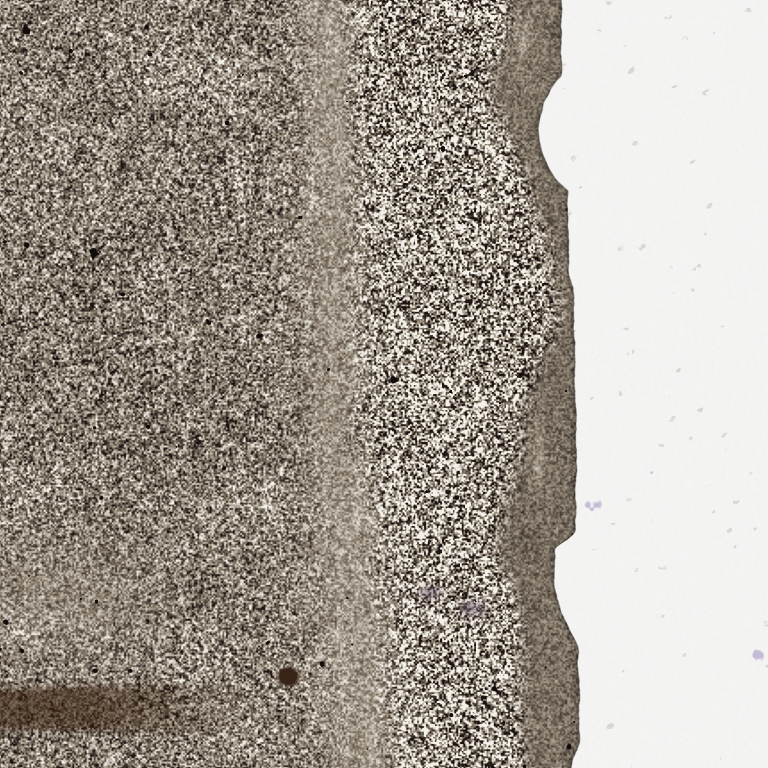
Write a Shadertoy shader that draws this texture.

```glsl
// Grainy stone-like slab with a chipped right rim on a pale ground.
// Soft fields set the brightness and contrast of fine value noise;
// hashed cells scatter pits over the slab and flecks over the ground.

float hash(vec2 p) {
    vec3 q = fract(vec3(p.xyx) * 0.1031);
    q += dot(q, q.yzx + 33.33);
    return fract((q.x + q.y) * q.z);
}

float noise(vec2 p) {
    vec2 i = floor(p), f = fract(p);
    f = f * f * (3.0 - 2.0 * f);
    return mix(mix(hash(i), hash(i + vec2(1, 0)), f.x),
               mix(hash(i + vec2(0, 1)), hash(i + vec2(1, 1)), f.x), f.y);
}

float fbm(vec2 p) {
    float sum = 0.0, amp = 0.5;
    for (int i = 0; i < 4; i++) {
        sum += amp * noise(p);
        p = p * 2.03 + 17.0;
        amp *= 0.5;
    }
    return sum / 0.9375;
}

// Soft elliptical spot
float blob(vec2 p, vec2 center, vec2 radius) {
    vec2 d = (p - center) / radius;
    return exp(-dot(d, d));
}

// One ragged dot in some cells of a grid
float specks(vec2 p, float cells, float density, float size) {
    vec2 q = p * cells, id = floor(q);
    vec2 center = 0.25 + 0.5 * vec2(hash(id + 3.1), hash(id + 8.7));
    float radius = size * (0.5 + hash(id + 5.3));
    float d = length(fract(q) - center) + radius * 1.4 * (noise(p * 190.0) - 0.5);
    return step(hash(id), density) * (1.0 - smoothstep(radius * 0.6, radius * 1.1, d));
}

// Signed distance to the rim, positive inside the slab; y runs downward
float slab(vec2 p) {
    float y = p.y;
    float rim = 0.730 + 0.010 * smoothstep(0.07, 0.25, y)
              + 0.007 * smoothstep(0.35, 0.39, y) + 0.003 * smoothstep(0.4, 0.6, y)
              + 0.005 * smoothstep(0.8, 0.9, y) - 0.010 * smoothstep(0.96, 1.0, y);
    rim -= 0.028 * smoothstep(0.69, 0.72, y) * (1.0 - smoothstep(0.765, 0.85, y));
    rim += 0.006 * (fbm(vec2(y * 45.0, 2.0)) - 0.5);
    float bite = length(p - vec2(0.804, 0.17)) - 0.102;
    return min(rim - p.x, bite + 0.002 * (noise(p * 90.0) - 0.5));
}

// Dark brown through warm grey to near white
vec3 stoneRamp(float v) {
    vec3 low = mix(vec3(0.11, 0.08, 0.075), vec3(0.55, 0.505, 0.44), clamp(v * 2.0, 0.0, 1.0));
    return mix(low, vec3(0.95, 0.94, 0.91), clamp(v * 2.0 - 1.0, 0.0, 1.0));
}

vec3 stone(vec2 p, float inside) {
    float cloud = fbm(p * 9.0) - 0.5;
    float wobble = 0.035 * cloud;

    // Vertical zones: pale seam, coarse speckled belt, smooth margin
    float seamX = 0.425 + 0.055 * p.y * p.y + wobble;
    float seam = blob(p, vec2(seamX, p.y), vec2(0.035 + 0.025 * p.y, 1.0));
    float beltEnd = 0.655 + 0.055 * blob(p, vec2(p.x, 0.38), vec2(1.0, 0.14))
                  - 0.035 * blob(p, vec2(p.x, 0.12), vec2(1.0, 0.06))
                  - 0.025 * blob(p, vec2(p.x, 0.71), vec2(1.0, 0.07)) + 0.02 * p.y + wobble;
    float belt = smoothstep(seamX + 0.005, seamX + 0.07, p.x);
    float margin = smoothstep(beltEnd - 0.015, beltEnd + 0.025, p.x);
    belt *= 1.0 - margin;

    // Bleached patches and lens-shaped scars
    float bleach = blob(p, vec2(0.21, 0.09), vec2(0.05, 0.04))
                 + blob(p, vec2(0.29, 0.11), vec2(0.03, 0.03))
                 + blob(p, vec2(0.20, 0.36), vec2(0.025, 0.02))
                 + blob(p, vec2(0.31, 0.22), vec2(0.014, 0.04))
                 + blob(p, vec2(0.04, 0.64), vec2(0.05, 0.035))
                 + blob(p, vec2(0.34, 0.65), vec2(0.03, 0.025))
                 + blob(p, vec2(0.27, 0.85), vec2(0.04, 0.04))
                 + blob(p, vec2(0.03, 0.82), vec2(0.035, 0.03));
    float scar = blob(p, vec2(0.68, 0.05), vec2(0.010, 0.03))
               + blob(p, vec2(0.642 + 0.4 * (p.y - 0.195), 0.195), vec2(0.009, 0.04))
               + blob(p, vec2(0.70, 0.595), vec2(0.009, 0.045));
    float smoothBed = blob(p, vec2(0.07, 0.78), vec2(0.15, 0.08));

    // Grain brightness and contrast follow the zones
    float tone = 0.475 + 0.13 * seam + 0.10 * belt - 0.055 * margin
               + 0.11 * bleach + 0.17 * scar + 0.05 * smoothBed + 0.13 * cloud;
    tone += 0.10 * (noise(vec2(p.x * 95.0, p.y * 5.0)) - 0.5) * (0.3 + seam);
    float contrast = 1.15 + 0.8 * belt - 0.55 * seam - 0.65 * margin
                   + 0.15 * bleach - 0.45 * smoothBed;
    float grain = 0.75 * noise(p * 430.0) + 0.45 * noise(p * 270.0 + 40.0) - 0.6;
    vec3 color = stoneRamp(tone + grain * max(contrast, 0.3));

    // Brown streak and rusty blot
    float streak = smoothstep(0.885, 0.905, p.y + 0.5 * wobble)
                 * (1.0 - smoothstep(0.94, 0.962, p.y)) * (1.0 - smoothstep(0.08, 0.36, p.x));
    color = mix(color, vec3(0.29, 0.21, 0.15) + 0.22 * grain, 0.8 * streak);
    float blot = blob(p, vec2(0.375, 0.881), vec2(0.012, 0.011));
    color = mix(color, vec3(0.22, 0.14, 0.09), smoothstep(0.25, 0.6, blot + 0.5 * cloud));

    // Lilac stains, pits and the dark outline of the rim
    float lilac = blob(p, vec2(0.56, 0.772), vec2(0.014, 0.009))
                + blob(p, vec2(0.615, 0.792), vec2(0.018, 0.010));
    color = mix(color, vec3(0.46, 0.39, 0.46), 0.6 * min(lilac, 1.0));
    float pits = max(specks(p, 13.0, 0.13, 0.055), specks(p + 0.37, 31.0, 0.10, 0.07));
    color = mix(color, vec3(0.07, 0.05, 0.04), pits);
    return color * (1.0 - 0.45 * exp(-max(inside, 0.0) / 0.003));
}

vec3 ground(vec2 p) {
    vec3 color = vec3(0.955, 0.953, 0.950) + 0.012 * (noise(p * 300.0) - 0.5);
    float flecks = specks(p * vec2(1.0, 1.15) + 0.2 * p.yx, 27.0, 0.3, 0.09);
    color = mix(color, vec3(0.80, 0.78, 0.77), 0.65 * flecks * smoothstep(0.3, 0.6, noise(p * 240.0)));
    float lilac = blob(p, vec2(0.772, 0.657), vec2(0.015, 0.010))
                + blob(p, vec2(0.987, 0.855), vec2(0.010, 0.012))
                + 0.8 * blob(p, vec2(0.849, 0.614), vec2(0.005));
    return mix(color, vec3(0.73, 0.68, 0.80), 0.8 * smoothstep(0.5, 0.8, lilac * (0.5 + noise(p * 170.0))));
}

void mainImage(out vec4 fragColor, in vec2 fragCoord) {
    vec2 p = fragCoord / iResolution.xy;
    p.y = 1.0 - p.y;
    float inside = slab(p);
    float pixel = 1.0 / iResolution.y;
    vec3 color = mix(ground(p), stone(p, inside), smoothstep(-pixel, pixel, inside));
    fragColor = vec4(clamp(color, 0.0, 1.0), 1.0);
}
```
